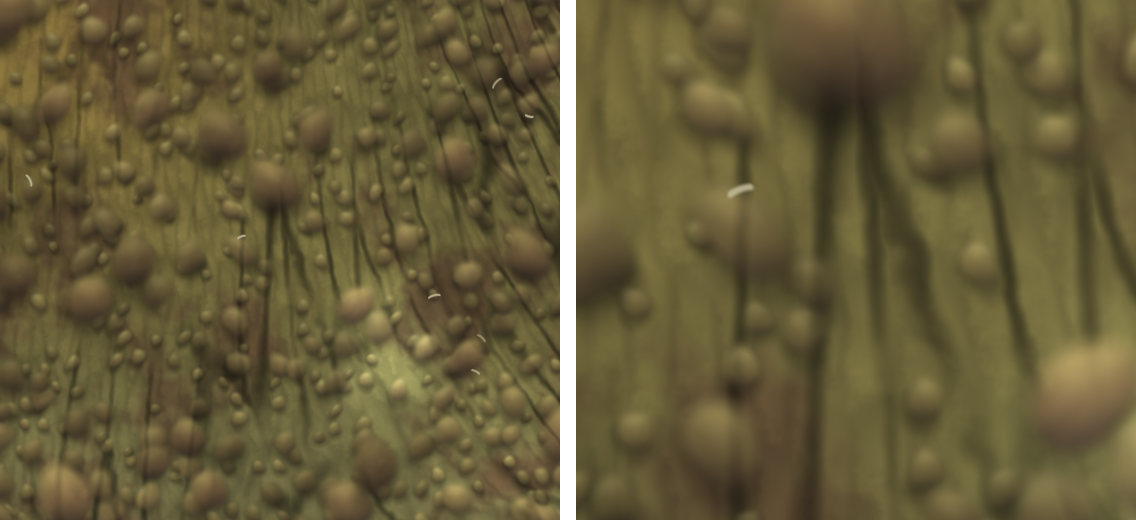
Left, the full canvas; right, a detail of the centre.
Write a Shadertoy shader that draws this texture.

```glsl
// Warty olive skin: soft domes of three sizes, lit from above, lie on mottled
// ground. Stretched cellular noise cuts creases that run upright on the left and
// fan out toward the lower right; a few pale flecks lie on top.

vec2 hash2(vec2 p) {
    vec3 q = fract(p.xyx * vec3(0.1031, 0.1030, 0.0973));
    q += dot(q, q.yzx + 33.33);
    return fract((q.xx + q.yz) * q.zy);
}

// Distances to the nearest and second nearest cell points
vec2 cellular(vec2 p) {
    vec2 base = floor(p), nearest = vec2(9.0);
    for (int j = -1; j <= 1; j++)
    for (int i = -1; i <= 1; i++) {
        vec2 id = base + vec2(i, j);
        float d = length(id + 0.1 + 0.8 * hash2(id) - p);
        nearest = d < nearest.x ? vec2(d, nearest.x) : vec2(nearest.x, min(nearest.y, d));
    }
    return nearest;
}

// Layered sines, about -1 to 1
float blotches(vec2 p) {
    float sum = 0.0, amp = 0.6;
    for (int i = 0; i < 5; i++) {
        sum += amp * sin(p.x + 1.3 * sin(0.8 * p.y)) * cos(p.y + 1.1 * sin(0.9 * p.x));
        p = mat2(1.6, 1.2, -1.2, 1.6) * p + 3.7;
        amp *= 0.62;
    }
    return sum;
}

// One layer of domes, each with a shadow below; brown tints the larger ones
void addWarts(inout vec3 col, vec2 p, float cells, float density, float brown) {
    vec2 g = p * cells, base = floor(g);
    vec3 crown = mix(vec3(0.52, 0.49, 0.29), vec3(0.53, 0.46, 0.27), brown);
    vec3 flank = mix(vec3(0.43, 0.39, 0.22), vec3(0.39, 0.31, 0.20), brown);
    vec3 under = mix(vec3(0.29, 0.25, 0.16), vec3(0.22, 0.17, 0.13), brown);
    for (int j = -1; j <= 1; j++)
    for (int i = -1; i <= 1; i++) {
        vec2 id = base + vec2(i, j);
        vec2 place = hash2(id + cells * 7.0), kind = hash2(id + cells * 13.0 + 5.0);
        if (kind.x > density) continue;
        float radius = mix(0.26, 0.46, kind.y);
        vec2 q = g - id - 0.15 - 0.7 * place;
        q.y *= mix(0.75, 1.0, place.x);
        q += 0.05 * sin(g.yx * 5.0 + 6.0 * place);
        q /= radius;

        float shadow = smoothstep(1.45, 0.4, length(q + vec2(0.0, 0.35)));
        col *= 1.0 - 0.3 * shadow;

        float light = 0.5 + 0.5 * q.y - 0.1 * q.x;
        vec3 dome = mix(under, flank, smoothstep(0.05, 0.5, light));
        dome = mix(dome, crown, smoothstep(0.42, 0.9, light));
        vec2 toCrest = q - vec2(-0.08, 0.38);
        dome += vec3(0.09, 0.075, 0.05) * exp(-5.0 * dot(toCrest, toCrest));
        dome *= 0.84 + 0.3 * place.y;
        float edge = mix(0.45, 0.62, brown);
        col = mix(col, dome, 0.85 * smoothstep(1.12, edge, length(q)));
    }
}

// Short curved pale hairs, denser on the right
float flecks(vec2 p) {
    vec2 g = p * 9.0, base = floor(g);
    float cover = 0.0;
    for (int j = -1; j <= 1; j++)
    for (int i = -1; i <= 1; i++) {
        vec2 id = base + vec2(i, j);
        vec2 place = hash2(id + 71.0), kind = hash2(id + 137.0);
        if (kind.x > 0.03 + 0.018 * id.x) continue;
        float angle = 6.28 * kind.y, halfLength = 0.04 + 0.1 * place.x;
        vec2 q = mat2(cos(angle), -sin(angle), sin(angle), cos(angle)) * (g - id - place);
        q.y += 2.0 * q.x * q.x;
        q.x -= clamp(q.x, -halfLength, halfLength);
        cover = max(cover, smoothstep(0.035, 0.004, length(q)) * (0.45 + 0.45 * place.y));
    }
    return cover;
}

void mainImage(out vec4 fragColor, in vec2 fragCoord) {
    vec2 p = fragCoord / iResolution.y;
    float mottle = blotches(p * 8.0 + 2.0);
    float fine = blotches(p * 30.0);

    // Ground: olive drifting to ochre at upper left and grey green below
    vec3 col = mix(vec3(0.43, 0.40, 0.22), vec3(0.50, 0.42, 0.21),
                   smoothstep(0.7, 0.0, length(p - vec2(0.1, 0.95))));
    col = mix(col, vec3(0.45, 0.44, 0.28), 0.7 * smoothstep(0.45, 0.0, p.y));
    col = mix(col, vec3(0.33, 0.25, 0.17), 0.8 * smoothstep(0.0, 0.8, mottle));
    col *= 1.0 + 0.07 * fine;

    // Creases follow a coordinate that leans to the right
    float lean = 0.62 * smoothstep(0.4, 1.15, p.x);
    vec2 flow = vec2(p.x + lean * (p.y - 0.5) + 0.008 * sin(9.0 * p.y + 5.0 * p.x), p.y);
    vec2 fold = cellular(flow * vec2(13.0, 2.3) + 0.12 * mottle);
    vec2 fibre = cellular(flow * vec2(36.0, 10.0) + 0.2 * fine);
    float crease = smoothstep(0.2, 0.0, fold.y - fold.x);
    crease *= smoothstep(-0.4, 0.8, blotches(p * 5.0 + 9.0) + 0.7 * p.x - 0.2);
    col *= 1.0 - 0.32 * crease;
    col *= 0.92 + 0.12 * smoothstep(0.0, 0.6, fibre.y - fibre.x);

    // Warts, from small and green to large and brown
    vec2 bent = p + 0.012 * vec2(sin(11.0 * p.y), sin(13.0 * p.x));
    addWarts(col, bent, 25.0, 0.42, 0.2);
    addWarts(col, bent + 0.31, 14.0, 0.55, 0.5);
    addWarts(col, bent + 0.17, 8.0, 0.3, 1.0);

    // Creases over the warts, one pale patch, broad tone and grain
    col *= 1.0 - 0.2 * crease;
    float pale = smoothstep(0.2, 0.0, length(p - vec2(0.76, 0.33)) + 0.03 * mottle);
    col *= 1.0 + vec3(0.36, 0.42, 0.50) * pale;
    col *= 1.03 + 0.15 * blotches(p * 4.0 + 5.0) + 0.03 * fine;
    col = mix(col, vec3(0.38, 0.34, 0.21), 0.06) + vec3(0.0, 0.0, 0.008);
    col = mix(col, vec3(0.76, 0.73, 0.60), flecks(p));
    fragColor = vec4(col, 1.0);
}
```
